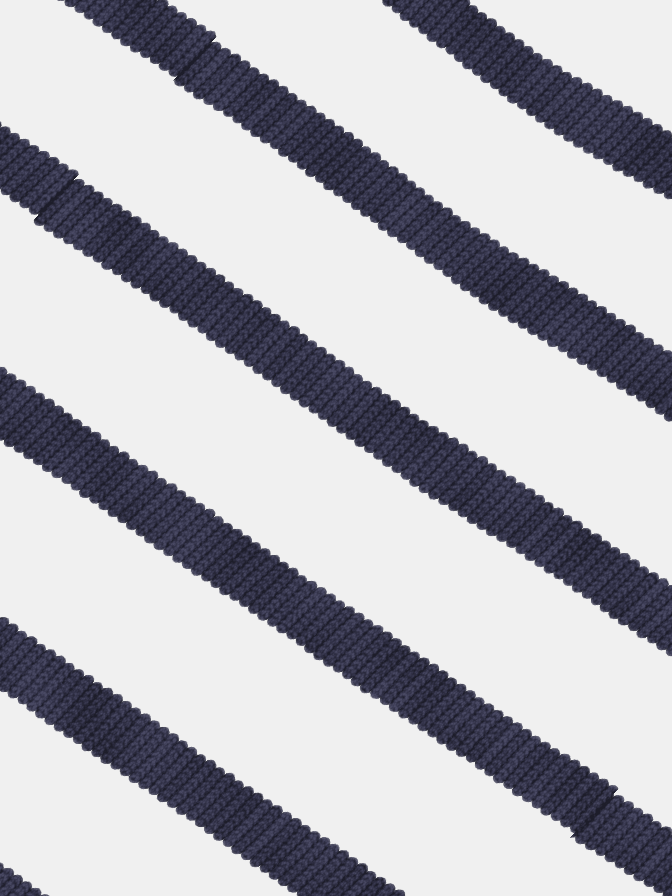
Reproduce this texture procedurally as a WebGL 2 fragment shader.

```glsl
#version 300 es
precision highp float;
// Off-white ground with slanted navy bands of ribbed knit.
// Each band is a gently bent line; slanted ribs cut its edges into teeth,
// and stitches, fibres and two seams shade the yarn.
uniform vec2 u_resolution;
out vec4 fragColor;

const vec3 GROUND = vec3(0.94);
const vec3 NAVY_DARK = vec3(0.115, 0.115, 0.165);
const vec3 NAVY = vec3(0.19, 0.19, 0.275);
const vec3 NAVY_LIGHT = vec3(0.285, 0.285, 0.39);
const vec3 FUZZ = vec3(0.47, 0.47, 0.53);

float hash(vec2 p) {
  p = fract(p * vec2(0.1031, 0.1137));
  p += dot(p, p.yx + 33.33);
  return fract((p.x + p.y) * p.x * 17.0);
}

// Cellular noise: distance to the nearest scattered point.
float cellular(vec2 p) {
  vec2 cell = floor(p);
  float nearest = 2.0;
  for (int j = -1; j <= 1; j++)
    for (int i = -1; i <= 1; i++) {
      vec2 c = cell + vec2(i, j);
      vec2 point = c + vec2(hash(c + 40.0), hash(c + 91.0));
      nearest = min(nearest, length(point - p));
    }
  return min(nearest, 1.0);
}

// Height of a band's middle, measured down; upper bands sag and crowd together.
float bandCentre(float x, float k) {
  float rise = max(k, 0.0);
  float sag = (x - 0.49 - 0.1 * k) / 0.17;
  return 0.599 - 0.3715 * k + 0.0078 * rise * rise + 0.69 * x
       + 0.0075 * rise * exp(-sag * sag);
}

// Sideways slip of the knit beside a seam, fading away from it.
float slip(float fromSeam) {
  return sign(fromSeam) * 0.0055 * exp(-abs(fromSeam) * 9.0);
}

void main() {
  // Width is one unit; y runs down from the top edge.
  vec2 p = vec2(gl_FragCoord.x, u_resolution.y - gl_FragCoord.y) / u_resolution.x;
  float pixel = 1.0 / u_resolution.x;

  // Rib coordinates: across the ribs and along them.
  float across = p.x + p.y;
  float along = (p.y - p.x) * 0.707;
  float ribPos = (across + 0.002 * sin(along * 31.0 + across * 7.0)) / 0.0236;
  float rib = floor(ribPos);
  float leg = abs(fract(ribPos) - 0.5) * 2.0;
  float ribHash = hash(vec2(rib + 7.0, 3.0));

  // Nearest band, with toothed and uneven edges.
  float seamA = across - 0.377, seamB = across - 2.095;
  float shift = slip(seamA) + slip(seamB);
  float edge = 1.0;
  for (int i = -2; i <= 3; i++) {
    float k = float(i);
    float offset = p.y - bandCentre(p.x, k) - shift;
    float side = step(0.0, offset);
    float uneven = hash(vec2(rib + 11.0, k * 5.0 + side * 2.0 + 20.0)) - 0.5;
    float halfHeight = 0.0535 - 0.0012 * k + 0.0035 * (1.0 - 2.0 * leg * leg)
                     + 0.003 * uneven + 0.0012 * sin(across * 13.0 + k * 2.0);
    edge = min(edge, (abs(offset) - halfHeight) * 0.82);
  }

  // Stitches slant away from each rib's middle.
  float fibre = cellular(vec2(across, along) * 210.0);
  float stitch = sin(6.2832 * (along / 0.0115 - leg * 0.6 + ribHash));
  float blotch = sin(across * 19.0 + 2.0 * sin(along * 23.0))
               + sin(along * 37.0 - across * 11.0);
  float tone = 0.64 + 0.18 * stitch - 0.52 * smoothstep(0.5, 1.0, leg)
             - 0.12 * (1.0 - smoothstep(0.0, 0.25, leg))
             + 0.65 * (0.45 - fibre) + 0.22 * (ribHash - 0.5) + 0.05 * blotch;
  float seam = min(abs(seamA), abs(seamB));
  tone -= 0.45 * (1.0 - smoothstep(0.002, 0.008, seam));

  vec3 yarn = mix(NAVY_DARK, NAVY, clamp(tone * 2.0, 0.0, 1.0));
  yarn = mix(yarn, NAVY_LIGHT, clamp(tone * 2.0 - 1.0, 0.0, 1.0));

  // Pale stray fibres soften the rim.
  float rim = smoothstep(-0.005, 0.0, edge) * (0.75 - 0.6 * fibre);
  yarn = mix(yarn, FUZZ, clamp(rim, 0.0, 1.0));
  edge += 0.0015 * (fibre - 0.45);

  float cover = 1.0 - smoothstep(-0.8 * pixel, 0.8 * pixel, edge);
  fragColor = vec4(mix(GROUND, yarn, cover), 1.0);
}
```
